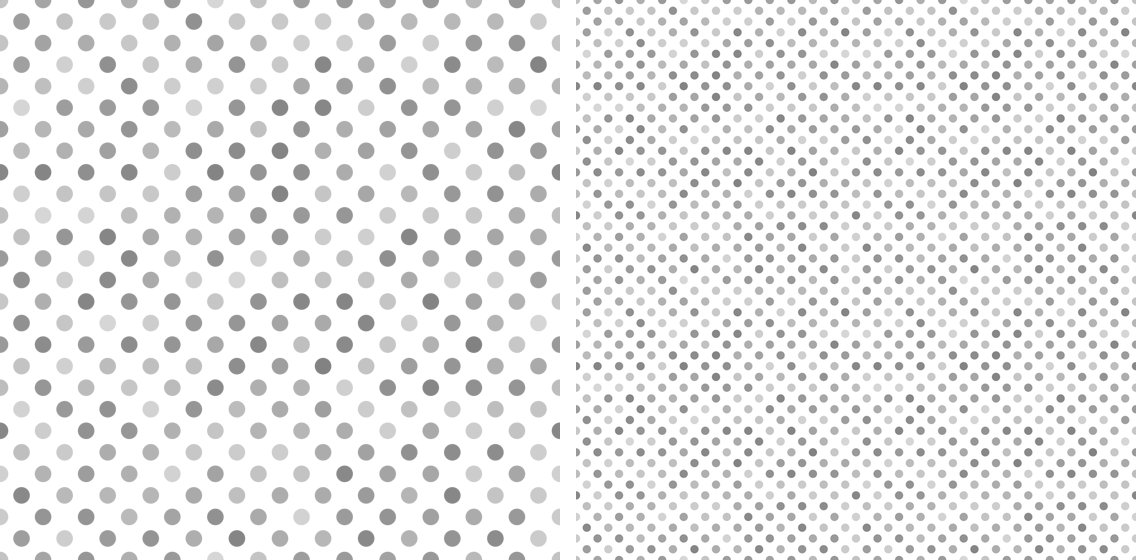
Left, the tile; right, the same tile 2 across and 2 down.
Write a Shadertoy shader that draws this pattern.

```glsl
const float REPEATS = 13.0;      // dots across and down, per lattice
const float DOT_RADIUS = 0.192;  // in cell units
const float DARKEST = 0.51;
const float LIGHTEST = 0.84;
const vec3 PAPER = vec3(1.0);

// Uniform pseudo-random value in 0..1
float hash(vec2 id, float seed) {
    vec3 p = fract(vec3(id.xyx + seed) * vec3(0.1031, 0.1030, 0.0973));
    p += dot(p, p.yzx + 33.33);
    return fract((p.x + p.y) * p.z);
}

// Square lattice of dots; cell ids wrap so that opposite edges agree
vec3 drawDots(vec3 base, vec2 p, float radius, float seed, float pixel) {
    vec2 nearest = floor(p + 0.5);
    vec2 id = mod(nearest, REPEATS);
    float dist = length(p - nearest) - radius;
    float coverage = 1.0 - smoothstep(-0.75 * pixel, 0.75 * pixel, dist);
    float grey = mix(DARKEST, LIGHTEST, hash(id, seed));
    return mix(base, vec3(grey), coverage);
}

void mainImage(out vec4 fragColor, in vec2 fragCoord) {
    vec2 p = fragCoord / iResolution.xy * REPEATS;
    float pixel = REPEATS / min(iResolution.x, iResolution.y);

    // Two lattices, half a cell apart, form the staggered rows
    vec3 color = PAPER;
    for (int i = 0; i < 2; i++) {
        float layer = float(i);
        color = drawDots(color, p - 0.5 * layer, DOT_RADIUS, 17.0 + 41.0 * layer, pixel);
    }
    fragColor = vec4(color, 1.0);
}
```
